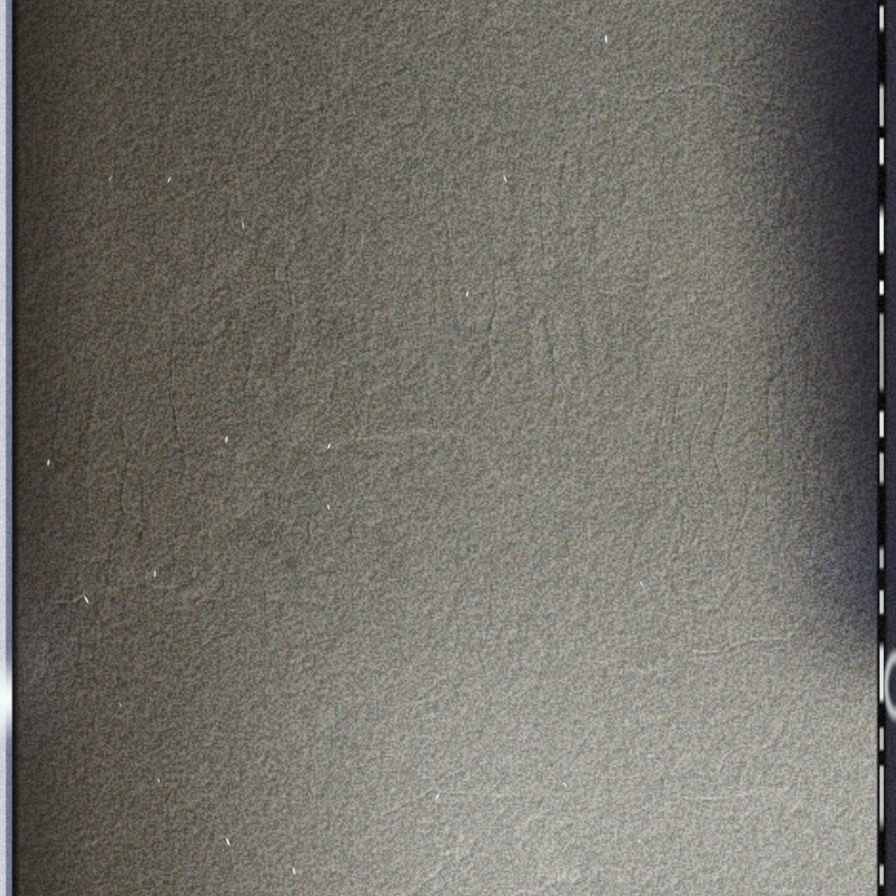
Reproduce this texture procedurally as a WebGL 1 fragment shader.

```glsl
precision highp float;
// Worn leather panel under a soft sheen, between a metal rim and a stitched seam.
// Broad smoothstep gradients set the light; embossed cellular noise makes the grain,
// ridged value noise the creases, and hashed cells the specks and stitches.
uniform vec2 u_resolution;

const vec3 WARM_DARK = vec3(0.325, 0.303, 0.262);
const vec3 WARM_MID = vec3(0.475, 0.468, 0.43);
const vec3 SHEEN = vec3(0.675, 0.675, 0.645);
const vec3 NAVY = vec3(0.145, 0.14, 0.175);
const vec3 SEAM = vec3(0.10, 0.10, 0.12);
const vec3 LAVENDER = vec3(0.40, 0.38, 0.39);
const vec3 RIM_PALE = vec3(0.80, 0.81, 0.85);
const vec3 RIM_BLUE = vec3(0.46, 0.48, 0.58);
const vec3 GLINT = vec3(0.95, 0.98, 0.98);
const float GRAIN_SCALE = 160.0;
const float GRAIN_DEPTH = 0.14;
const float FINE_SCALE = 470.0;
const float FINE_DEPTH = 0.17;
const float CHROMA_SCALE = 260.0;
const float CHROMA_DEPTH = 0.055;
const float CREASE_DEPTH = 0.075;
const float SPECK_CELLS = 13.0;
const float SPECK_CHANCE = 0.09;
const float STITCHES = 14.0;

vec2 hash2(vec2 p) {
  vec3 q = fract(p.xyx * vec3(0.1031, 0.1030, 0.0973));
  q += dot(q, q.yzx + 33.33);
  return fract((q.xx + q.yz) * q.zy);
}

float valueNoise(vec2 p) {
  vec2 i = floor(p), f = fract(p);
  f = f * f * (3.0 - 2.0 * f);
  float low = mix(hash2(i).x, hash2(i + vec2(1.0, 0.0)).x, f.x);
  float high = mix(hash2(i + vec2(0.0, 1.0)).x, hash2(i + 1.0).x, f.x);
  return mix(low, high, f.y);
}

// Distance to the nearest scattered point
float cellular(vec2 p) {
  vec2 i = floor(p), f = fract(p);
  float nearest = 2.0;
  for (int y = -1; y <= 1; y++) {
    for (int x = -1; x <= 1; x++) {
      vec2 o = vec2(float(x), float(y));
      nearest = min(nearest, length(o + hash2(i + o) - f));
    }
  }
  return nearest;
}

float grainHeight(vec2 p) {
  return 0.6 * cellular(p) + 0.6 * valueNoise(p * 0.8 + 17.0);
}

// Thin line where the noise crosses its middle value
float ridge(vec2 p, float width) {
  return 1.0 - smoothstep(0.0, width, abs(valueNoise(p) - 0.5));
}

float band(float x, float centre, float halfWidth) {
  return 1.0 - smoothstep(0.0, halfWidth, abs(x - centre));
}

// Broad light across the panel
vec3 panelLight(vec2 uv) {
  float across = smoothstep(-0.02, 0.62, uv.x);
  float low = 1.0 - smoothstep(0.06, 0.58, uv.y);
  vec3 c = mix(WARM_DARK, WARM_MID, across);
  c = mix(c, SHEEN, low * smoothstep(0.08, 0.60, uv.x) * 0.85);
  c += 0.04 * band(uv.x, 0.70, 0.35) * smoothstep(0.2, 0.6, uv.y);
  c *= 1.0 - 0.10 * smoothstep(0.65, 1.0, uv.y);
  c *= 0.70 + 0.30 * smoothstep(0.01, 0.12, uv.x);
  c = mix(c, LAVENDER, 0.7 * exp(-length((uv - vec2(0.045, 0.26)) * vec2(20.0, 14.0))));
  float edge = mix(0.99, 0.92, smoothstep(0.22, 1.0, uv.y));
  float shade = smoothstep(-0.16, 0.07, uv.x - edge) * smoothstep(0.19, 0.34, uv.y);
  vec3 shadow = NAVY + vec3(0.0, 0.01, 0.05) * band(uv.y, 0.36, 0.12);
  return mix(c, shadow, shade);
}

// Upright cracks sink; level folds and slanting wrinkles rise
float creases(vec2 uv) {
  vec2 bend = vec2(valueNoise(uv * 14.0), valueNoise(uv * 14.0 + 40.0));
  bend += 0.25 * vec2(valueNoise(uv * 50.0), valueNoise(uv * 50.0 + 9.0));
  float patchy = smoothstep(0.35, 0.65, valueNoise(uv * vec2(9.0, 6.0) + 8.0));
  float middle = 0.25 + 0.75 * band(uv.y, 0.50 + 0.15 * uv.x, 0.38);
  float upright = ridge(uv * vec2(46.0, 8.0) + bend, 0.12) * patchy * middle;
  float level = ridge(uv * vec2(3.5, 10.0) + bend * 0.6 + 60.0, 0.035);
  level *= smoothstep(0.4, 0.6, valueNoise(uv * 6.0 + 21.0));
  vec2 slant = vec2(uv.x + 0.5 * uv.y, uv.y - 0.5 * uv.x);
  float wrinkle = ridge(slant * vec2(12.0, 26.0) + bend * 1.5, 0.09);
  wrinkle *= smoothstep(0.45, 0.7, valueNoise(uv * 9.0 + 70.0));
  return level + wrinkle * 0.6 - upright;
}

float specks(vec2 uv) {
  vec2 p = uv * SPECK_CELLS, cell = floor(p);
  vec2 d = fract(p) - 0.2 - 0.6 * hash2(cell + 5.0);
  d.x -= d.y * (hash2(cell + 31.0).x - 0.5);
  vec2 size = vec2(0.022, 0.03 + 0.04 * hash2(cell + 62.0).y);
  float spot = 1.0 - smoothstep(0.3, 1.3, length(d / size));
  vec2 chance = hash2(cell + 90.0);
  return spot * step(chance.x, SPECK_CHANCE) * (0.4 + 0.5 * chance.y);
}

void main() {
  vec2 uv = gl_FragCoord.xy / u_resolution;
  vec3 c = panelLight(uv);
  // Leather relief, lit from the upper left
  vec2 g = uv * GRAIN_SCALE + 1.5 * valueNoise(uv * 30.0);
  float relief = grainHeight(g) - grainHeight(g + vec2(-0.35, 0.35));
  float fine = valueNoise(uv * FINE_SCALE) - 0.5;
  vec2 t = uv * CHROMA_SCALE;
  vec2 tint = vec2(valueNoise(t + 300.0), valueNoise(t + 700.0)) - 0.5;
  float folds = creases(uv) - 0.6 * creases(uv + vec2(-0.0025, 0.0025));
  float body = 0.35 + 0.65 * smoothstep(0.12, 0.42, c.g);
  c += body * (relief * GRAIN_DEPTH + fine * FINE_DEPTH + folds * CREASE_DEPTH);
  c += vec3(tint.x, 0.0, tint.y) * CHROMA_DEPTH;
  c = mix(c, GLINT, specks(uv) * (1.0 - smoothstep(0.75, 0.85, uv.x)));
  // Metal rim on the left
  c *= 0.3 + 0.7 * smoothstep(0.014, 0.024, uv.x);
  vec3 rim = mix(RIM_PALE, RIM_BLUE, smoothstep(0.005, 0.008, uv.x)) + fine * 0.08;
  rim = mix(rim, GLINT, band(uv.y, 0.22, 0.06));
  c = mix(rim, c, smoothstep(0.012, 0.015, uv.x));
  // Dark seam with bright stitches on the right
  vec3 seam = mix(SEAM * 0.5, SEAM * 1.9, smoothstep(0.986, 0.992, uv.x)) + 0.08 * fine;
  c = mix(c, seam, smoothstep(0.977, 0.981, uv.x));
  float s = uv.y * STITCHES + 0.25 * sin(uv.y * 37.0);
  vec2 vary = hash2(vec2(floor(s), 3.0));
  float reach = 0.08 + 0.25 * vary.x;
  float stitch = 1.0 - smoothstep(reach, reach + 0.12, abs(fract(s) - 0.5));
  stitch *= 1.0 - smoothstep(0.0012, 0.0035, abs(uv.x - 0.984));
  stitch *= 0.6 + 0.4 * vary.y;
  float arc = band(length((uv - vec2(1.0, 0.235)) * vec2(1.0, 0.35)), 0.011, 0.005);
  c = mix(c, GLINT, max(stitch, arc * 0.7));
  gl_FragColor = vec4(clamp(c, 0.0, 1.0), 1.0);
}
```
